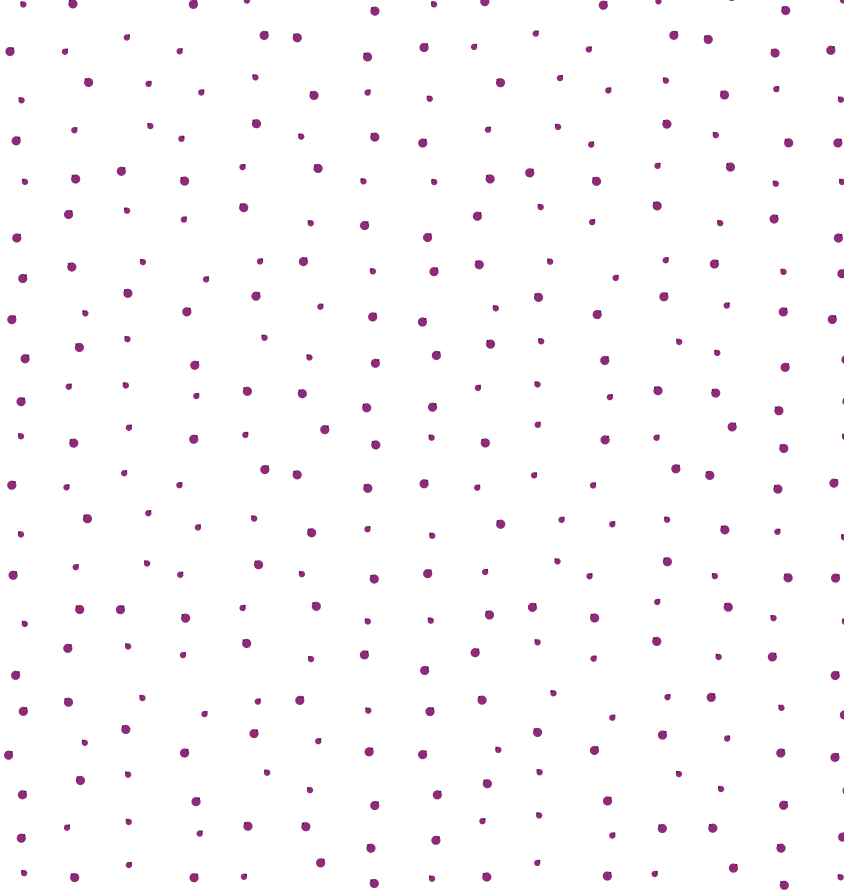
This pattern is drawn by a WebGL 1 fragment shader. Its source:

```glsl
precision highp float;
// Sparse plum dots on white, in loose vertical lanes that repeat as a tile.
// Each cell of a 7 x 10 tile holds one jittered dot, large or small, with a
// tiny dark nick on its upper left or upper right rim.

uniform vec2 u_resolution;

const vec2 TILE = vec2(7.0, 10.0);
const vec2 CELL = vec2(0.0655, 0.0487);

vec2 hash2(vec2 p) {
  vec3 q = fract(p.xyx * vec3(0.1031, 0.1030, 0.0973));
  q += dot(q, q.yzx + 33.33);
  return fract((q.xx + q.yz) * q.zy);
}

// Antialiased coverage of a disc
float disc(vec2 p, float radius, float pixel) {
  return clamp(0.5 + (radius - length(p)) / pixel, 0.0, 1.0);
}

void main() {
  vec2 p = gl_FragCoord.xy / u_resolution.y;
  float pixel = 1.0 / u_resolution.y;
  vec3 plum = vec3(0.56, 0.16, 0.48);
  vec3 nickColor = vec3(0.20, 0.05, 0.20);
  vec3 color = vec3(1.0);

  vec2 base = floor(p / CELL);
  for (int j = -1; j <= 1; j++) {
    for (int i = -1; i <= 1; i++) {
      vec2 cell = base + vec2(float(i), float(j));
      vec2 id = mod(cell, TILE);
      vec2 tile = floor(cell / TILE);
      vec2 jitter = hash2(id + 17.0) - 0.5;
      vec2 pick = hash2(id + 71.0);

      // Lanes at the tile border stay straight, inner ones scatter more
      float spread = mix(0.012, 0.036, sin(3.14159 * (id.x + 0.5) / TILE.x));
      vec2 center = (cell + vec2(0.3, 0.5)) * CELL + jitter * vec2(spread, 0.018);
      center.y += (hash2(vec2(id.x, 5.0)).x - 0.5) * 0.024;
      // Repeats differ slightly from tile to tile
      center += (hash2(id + tile * 13.0 + 140.0) - 0.5) * vec2(0.006, 0.008);

      // Sizes alternate along a lane, with a few exceptions
      float parity = mod(id.x + id.y + step(0.82, pick.x), 2.0);
      float radius = mix(0.0035, 0.0051, parity);
      float side = pick.y < 0.55 ? -1.0 : 1.0;
      vec2 d = p - center;
      vec2 nick = vec2(side * 0.66, 0.70) * radius;

      color = mix(color, plum, disc(d, radius, pixel));
      color = mix(color, nickColor, 0.85 * disc(d - nick, 0.0011, pixel));
    }
  }
  gl_FragColor = vec4(color, 1.0);
}
```
